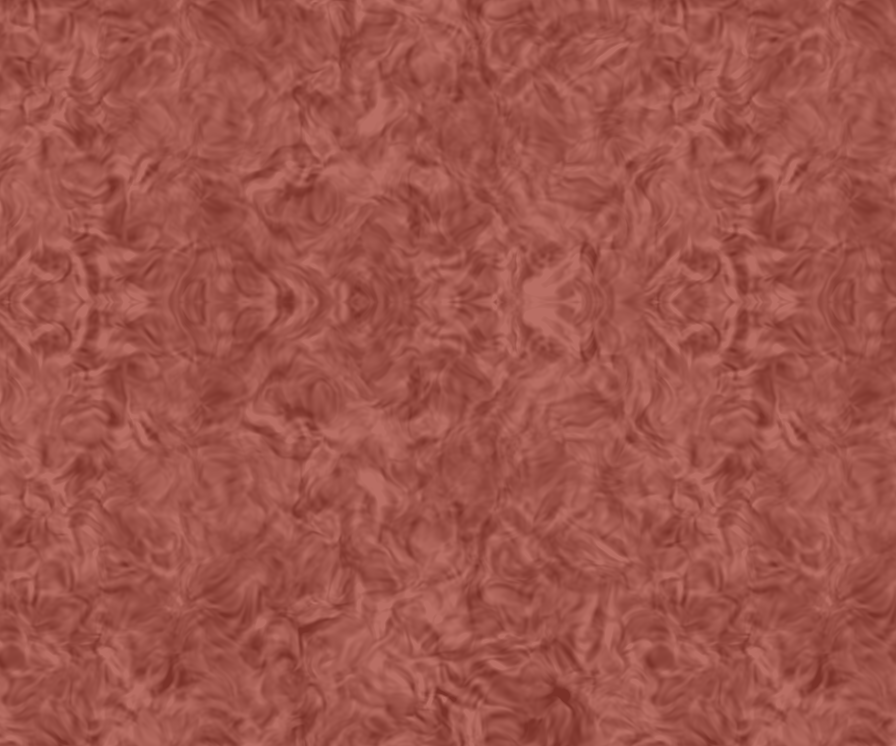
Give the GLSL for this texture, as a Shadertoy shader.

```glsl
// Draws a mottled terracotta plush surface of curled, crushed fibres, mirrored and tiled.

const vec3  BASE_COLOR   = vec3(0.622, 0.332, 0.293);
const vec3  TONE_STEP    = vec3(0.043, 0.042, 0.041); // colour change per unit of tone
const float TILE_WIDTH   = 0.87;   // in canvas heights
const float MIRROR_Y     = 0.595;  // height of the mirror axis
const float COARSE_TUFTS = 13.0;   // tufts across one tile
const float FINE_TUFTS   = 25.0;
const float CURL         = 0.013;  // strength of the domain warp
const float BROAD_GAIN   = 0.50;
const float COARSE_GAIN  = 0.72;
const float FINE_GAIN    = 0.55;
const float GRAIN_GAIN   = 0.22;
const float CREASE_GAIN  = 1.30;
const float NOISE_SPREAD = 0.43;   // standard deviation of the noise
const float NO_WRAP      = 4096.0;
const float TAU          = 6.2831853;

// Integer hash: two values in 0..1 per lattice cell
vec2 hash2(vec2 cell) {
    uvec2 v = uvec2(ivec2(cell)) * 1664525u + 1013904223u;
    v.x += v.y * 1664525u;
    v.y += v.x * 1664525u;
    v ^= v >> 16u;
    v.x += v.y * 1664525u;
    v.y += v.x * 1664525u;
    v ^= v >> 16u;
    return vec2(v >> 8u) / 16777216.0;
}

// Two channels of smooth noise in -1..1, repeating along x
vec2 noise2(vec2 p, float wrap) {
    vec2 i = floor(p), f = fract(p);
    f = f * f * (3.0 - 2.0 * f);
    float x0 = mod(i.x, wrap), x1 = mod(i.x + 1.0, wrap);
    vec2 low  = mix(hash2(vec2(x0, i.y)), hash2(vec2(x1, i.y)), f.x);
    vec2 high = mix(hash2(vec2(x0, i.y + 1.0)), hash2(vec2(x1, i.y + 1.0)), f.x);
    return 2.0 * mix(low, high, f.y) - 1.0;
}

// Scattered tufts, each combed into bent streaks of its own direction
float tufts(vec2 p, float columns, vec2 streakScale) {
    p *= columns;
    vec2 home = floor(p);
    float total = 0.0, power = 0.0;
    for (int y = -1; y <= 1; y++)
    for (int x = -1; x <= 1; x++) {
        vec2 cell = home + vec2(x, y);
        vec2 id = vec2(mod(cell.x, columns), cell.y + columns * 37.0);
        vec2 place = hash2(id);
        vec2 style = hash2(id + 517.0);
        vec2 d = p - cell - mix(vec2(0.15), vec2(0.85), place);
        float angle = style.x * TAU;
        float c = cos(angle), s = sin(angle);
        vec2 q = vec2(c * d.x + s * d.y, c * d.y - s * d.x);
        q.y += (style.y - 0.5) * 2.2 * q.x * q.x;
        float weight = exp(-5.0 * dot(d, d));
        total += weight * noise2(q * streakScale + floor(place * 900.0) + 50.0, NO_WRAP).x;
        power += weight * weight;
    }
    return total / (sqrt(power) * NOISE_SPREAD);
}

void mainImage(out vec4 fragColor, in vec2 fragCoord) {
    // Tile coordinates with the vertical mirror
    vec2 p = fragCoord / iResolution.y;
    p.y = abs(p.y - MIRROR_Y);
    p /= TILE_WIDTH;

    // Curl the fibres
    vec2 curled = p + CURL * noise2(p * 16.0 + 7.0, 16.0);
    curled += 0.3 * CURL * noise2(p * 41.0 + 3.0, 41.0);

    // Broad mottling and uneven pile
    vec2 patches = noise2(p * 6.0 + 11.0, 6.0);
    vec2 blotches = noise2(curled * 15.0 + 29.0, 15.0);
    float broad = (0.6 * patches.x + 0.8 * blotches.x) / NOISE_SPREAD;
    float relief = 1.0 + 0.4 * patches.y + 0.4 * blotches.y;

    // Fibres and grain
    float coarse = tufts(curled, COARSE_TUFTS, vec2(1.7, 7.0));
    float fine = tufts(curled, FINE_TUFTS, vec2(1.6, 5.5));
    float grain = noise2(curled * 150.0, 150.0).x / NOISE_SPREAD;

    // Sparse dark folds between tufts
    vec2 fold = noise2(curled * 23.0 + 61.0, 23.0);
    float crease = (1.0 - smoothstep(0.0, 0.24, abs(fold.x)))
                 * smoothstep(0.05, 0.6, fold.y);

    float tone = BROAD_GAIN * broad
               + relief * (COARSE_GAIN * coarse + FINE_GAIN * fine)
               + GRAIN_GAIN * grain
               + CREASE_GAIN * (0.08 - crease);
    tone = clamp(tone, -3.2, 2.4);

    fragColor = vec4(BASE_COLOR + TONE_STEP * tone, 1.0);
}
```
